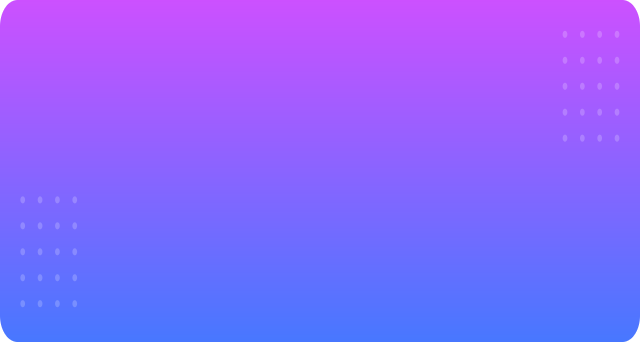
Write a WebGL 2 fragment shader that draws this background.

```glsl
#version 300 es
precision highp float;

uniform vec2 u_resolution;
out vec4 outColor;

// Horizontal stretch of the canvas in which corners and dots become round
const vec2 STRETCH = vec2(2.8, 1.0);

const vec3 PAPER = vec3(1.0);
const vec3 BLUE = vec3(0.28, 0.468, 1.0);
const vec3 VIOLET = vec3(0.80, 0.315, 1.0);

const float CORNER_RADIUS = 0.077;
const float DOT_RADIUS = 0.0102;
const float DOT_OPACITY = 0.2;
const vec2 DOT_STEP = vec2(0.0271, 0.0759);
const vec2 DOT_COUNT = vec2(4.0, 5.0);

// Smooth coverage of a disc, given the size of one pixel on each axis
float discCoverage(vec2 offset, float radius, vec2 pixel) {
    float dist = length(offset);
    vec2 normal = offset / max(dist, 1e-5);
    float edgeWidth = max(length(normal * pixel), 1e-5);
    return clamp(0.5 - (dist - radius) / edgeWidth, 0.0, 1.0);
}

// Panel filling the canvas, with rounded corners
float panelCoverage(vec2 uv, float radius, vec2 pixel) {
    vec2 halfSize = 0.5 * STRETCH;
    vec2 inset = abs(uv * STRETCH - halfSize) - halfSize + radius;
    return discCoverage(max(inset, 0.0), radius, pixel);
}

// Grid of dots, starting at the centre of its lower left dot
float dotGrid(vec2 uv, vec2 start, float radius, vec2 pixel) {
    vec2 cell = (uv - start) / DOT_STEP;
    vec2 nearest = clamp(floor(cell + 0.5), vec2(0.0), DOT_COUNT - 1.0);
    return discCoverage((cell - nearest) * DOT_STEP * STRETCH, radius, pixel);
}

void main() {
    vec2 uv = gl_FragCoord.xy / u_resolution;
    vec2 pixel = STRETCH / u_resolution;

    // Vertical gradient
    vec3 color = mix(BLUE, VIOLET, uv.y);

    // Pale dots at lower left and upper right
    float dots = dotGrid(uv, vec2(0.0355, 0.112), DOT_RADIUS, pixel)
               + dotGrid(uv, vec2(0.8828, 0.596), DOT_RADIUS, pixel);
    color = mix(color, vec3(1.0), DOT_OPACITY * dots);

    // Rounded panel over the paper
    color = mix(PAPER, color, panelCoverage(uv, CORNER_RADIUS, pixel));
    outColor = vec4(color, 1.0);
}
```
